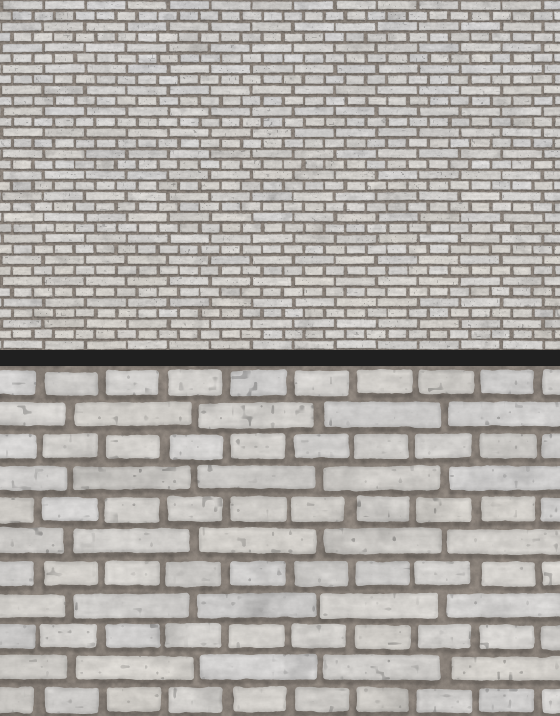
Top, the full canvas; bottom, a detail of the centre.
Give the GLSL for this texture, as a Shadertoy shader.

```glsl
// Weathered pale brick wall: stretcher courses alternating with header courses.
#define COURSES 33.0        // courses in the canvas height
#define STRETCHER 3.926     // stretcher spacing, in course heights
#define FIRST_JOINT 0.164   // position of the first stretcher joint
#define JOINT vec2(0.25, 0.24)
#define CORNER 0.09
#define EDGE_WEAR 0.09
#define MORTAR vec3(0.505, 0.475, 0.447)
#define BRICK_COOL vec3(0.808, 0.806, 0.808)
#define BRICK_WARM vec3(0.808, 0.794, 0.770)

float hash(vec2 p) {
    vec3 q = fract(vec3(p.xyx) * 0.1031);
    q += dot(q, q.yzx + 33.33);
    return fract((q.x + q.y) * q.z);
}

float noise(vec2 p) {
    vec2 i = floor(p), f = fract(p);
    f = f * f * (3.0 - 2.0 * f);
    return mix(mix(hash(i), hash(i + vec2(1, 0)), f.x),
               mix(hash(i + vec2(0, 1)), hash(i + vec2(1, 1)), f.x), f.y);
}

float fbm(vec2 p) {
    float sum = 0.0, amplitude = 0.5;
    for (int i = 0; i < 4; i++) {
        sum += amplitude * noise(p);
        p = p * 2.03 + 17.3;
        amplitude *= 0.5;
    }
    return sum / 0.9375;
}

float roundedBox(vec2 p, vec2 halfSize, float radius) {
    vec2 q = abs(p) - halfSize + radius;
    return length(max(q, 0.0)) + min(max(q.x, q.y), 0.0) - radius;
}

// Signed distance to the brick around p; also returns its cell.
float brickDistance(vec2 p, out vec2 cell) {
    float course = floor(p.y);
    bool isHeader = mod(course, 2.0) > 0.5;
    float pitch = isHeader ? 0.5 * STRETCHER : STRETCHER;
    float shift = FIRST_JOINT + (isHeader ? 0.25 * STRETCHER : 0.0);
    float along = (p.x - shift + 0.08 * (hash(vec2(course, 5.0)) - 0.5)) / pitch;
    cell = vec2(floor(along) + 40.0, course + 40.0);

    vec2 local = vec2((fract(along) - 0.5) * pitch, fract(p.y) - 0.5);
    vec2 jitter = vec2(hash(cell + 3.1), hash(cell + 7.7)) - 0.5;
    vec2 sizeChange = vec2(hash(cell + 11.3), hash(cell + 19.9)) - 0.5;
    local -= jitter * vec2(0.12, 0.06);
    local.y -= local.x * 0.025 * (hash(cell + 23.0) - 0.5);
    vec2 halfSize = 0.5 * (vec2(pitch, 1.0) - JOINT) + sizeChange * vec2(0.07, 0.04);
    return roundedBox(local, halfSize, CORNER);
}

void mainImage(out vec4 fragColor, in vec2 fragCoord) {
    vec2 p = fragCoord / iResolution.y * COURSES;
    float pixel = COURSES / iResolution.y;
    float wear = EDGE_WEAR * (fbm(p * 2.6) - 0.5);

    // Courses wander slightly
    vec2 wall = p + vec2(0.0, 0.08 * (noise(p * vec2(0.15, 0.4)) - 0.5));
    vec2 cell, unusedCell;
    float d = brickDistance(wall, cell) + wear;
    float dAbove = brickDistance(wall + vec2(0.03, 0.13), unusedCell) + wear;
    float face = 1.0 - smoothstep(-0.6 * pixel, 0.6 * pixel, d);
    float shadow = 1.0 - smoothstep(-0.05, 0.08, dAbove);

    // Mortar: sandy grain, darker just under each brick
    float grain = fbm(p * 5.0 + 31.0);
    vec3 mortar = MORTAR * (0.86 + 0.34 * grain);
    mortar *= 1.0 - 0.15 * shadow;

    // Brick tone: warmth and lightness differ from brick to brick
    float low = 1.0 - p.y / COURSES;
    float warmth = clamp(0.75 * hash(cell + 41.0) + 0.5 * low - 0.1, 0.0, 1.0);
    vec3 brick = mix(BRICK_COOL, BRICK_WARM, warmth);
    brick *= 0.965 + 0.065 * hash(cell + 53.0);

    // Face wear: streaks, grime, fine grain and pits
    float streaks = fbm(p * vec2(1.2, 4.5) + cell * 3.7);
    float grime = smoothstep(0.55, 0.85, fbm(p * 0.7 + 9.0));
    float pits = smoothstep(0.82, 0.95, noise(p * 5.5 + 70.0)) * noise(p * 0.9 + 13.0);
    brick *= 1.0 + 0.13 * (streaks - 0.5) + 0.10 * (grain - 0.5);
    brick *= 1.0 - 0.09 * grime - 0.25 * pits;
    brick *= 1.0 - 0.09 * smoothstep(-0.14, 0.0, d);

    // Broad weathering over the whole wall
    vec3 color = mix(mortar, brick, face);
    color *= 0.985 + 0.05 * fbm(p * vec2(0.09, 0.18) + 5.0);
    fragColor = vec4(color, 1.0);
}
```
